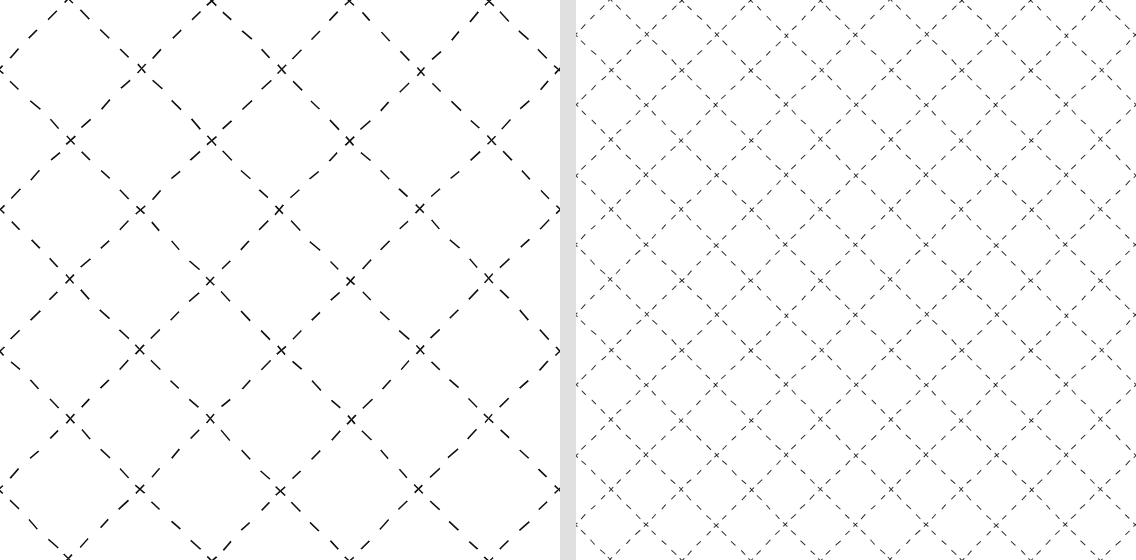
Left: one tile. Right: repeated 2 by 2.
Reproduce this pattern procedurally as a WebGL 2 fragment shader.

```glsl
#version 300 es
precision highp float;

uniform vec2 u_resolution;
out vec4 fragColor;

const float GRID = 8.0;              // half-cells per side: 4 repeats of the diamond
const vec3 PAPER = vec3(1.0);
const vec3 INK = vec3(0.06);
const float STROKE_HALF_WIDTH = 0.00138;
const float DASH_HALF_LENGTH = 0.0109;
const float CROSS_HALF_LENGTH = 0.0106;
const float DASH_SPACING = 0.275;    // fraction of a diamond side
const float NODE_JITTER = 0.0032;
const float DASH_JITTER = 0.0013;
const float ANGLE_JITTER = 0.09;     // radians
const float LENGTH_JITTER = 0.1;
const float WIDTH_JITTER = 0.12;
const float QUARTER_TURN = 1.570796;

// Random values in -1..1 that wrap at the canvas edges
vec4 wrappedRandom(vec2 cell, float seed) {
    vec2 id = mod(cell, GRID);
    vec4 phase = vec4(dot(id, vec2(12.99, 78.23)) + seed * 37.72)
               + vec4(1.3, 5.9, 11.7, 19.1);
    return 2.0 * fract(sin(phase) * 4375.85) - 1.0;
}

// Hand-placed position of a diamond corner, in canvas units
vec2 nodePosition(vec2 node) {
    return node / GRID + NODE_JITTER * wrappedRandom(node, 0.0).xy;
}

// Distance to a pen stroke with square ends
float strokeDistance(vec2 offset, float angle, vec2 halfSize) {
    vec2 along = vec2(cos(angle), sin(angle));
    vec2 local = vec2(dot(offset, along), dot(offset, vec2(-along.y, along.x)));
    vec2 q = abs(local) - halfSize;
    return length(max(q, 0.0)) + min(max(q.x, q.y), 0.0);
}

// Stroke varied in angle, length and width
float variedStroke(vec2 offset, float angle, float halfLength, vec4 variation) {
    vec2 halfSize = vec2(halfLength * (1.0 + LENGTH_JITTER * variation.x),
                         STROKE_HALF_WIDTH * (1.0 + WIDTH_JITTER * variation.y));
    return strokeDistance(offset, angle + ANGLE_JITTER * variation.z, halfSize);
}

// Three dashes along the diamond side that crosses this half-cell
float dashDistance(vec2 uv) {
    vec2 cell = floor(uv * GRID);
    float rising = mod(cell.x + cell.y, 2.0);
    vec2 start = nodePosition(cell + vec2(0.0, 1.0 - rising));
    vec2 end = nodePosition(cell + vec2(1.0, rising));
    vec2 side = end - start;
    float angle = atan(side.y, side.x);
    float d = 1.0;
    for (int i = -1; i <= 1; i++) {
        float k = float(i);
        vec4 variation = wrappedRandom(cell, k + 5.0);
        vec2 shift = DASH_JITTER * wrappedRandom(cell, k + 9.0).xy;
        vec2 center = start + side * (0.5 + k * DASH_SPACING) + shift;
        d = min(d, variedStroke(uv - center, angle, DASH_HALF_LENGTH, variation));
    }
    return d;
}

// Small cross on every corner of the diamonds
float crossDistance(vec2 uv) {
    vec2 node = round(uv * GRID);
    if (mod(node.x + node.y, 2.0) < 0.5) return 1.0;
    vec2 offset = uv - nodePosition(node);
    float d = 1.0;
    for (int arm = 0; arm < 2; arm++) {
        float angle = QUARTER_TURN * (float(arm) + 0.5);
        vec4 variation = wrappedRandom(node, float(arm) + 14.0);
        d = min(d, variedStroke(offset, angle, CROSS_HALF_LENGTH, variation));
    }
    return d;
}

void main() {
    vec2 uv = gl_FragCoord.xy / u_resolution;
    float pixel = 1.0 / min(u_resolution.x, u_resolution.y);
    float d = min(dashDistance(uv), crossDistance(uv));

    // Ink coverage with smoothed edges
    float coverage = 1.0 - smoothstep(-0.6 * pixel, 0.6 * pixel, d);
    fragColor = vec4(mix(PAPER, INK, coverage), 1.0);
}
```
